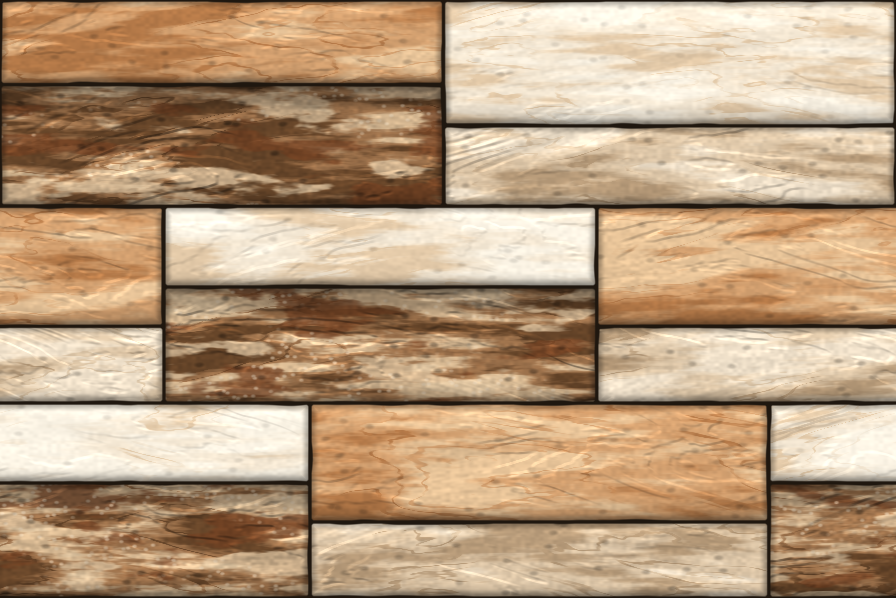
Give the GLSL for this texture, as a Shadertoy shader.

```glsl
// Wall of split stone: three courses, each with two blocks that wrap sideways,
// each block cut into two slabs. Every slab gets a three-tone palette, warped
// noise strata, flaked ledges lit from the upper left, and dark worn seams.

#define SEAM_HALF 0.0028     // half width of the dark joints
#define EDGE_WEAR 0.0045     // waviness of the slab edges
#define CORNER 0.007         // corner radius
#define NARROW_SPLIT 0.41    // cut height in blocks with a thin upper slab
#define WIDE_SPLIT 0.61      // cut height in blocks with a thick upper slab
#define FLAKE_LEVELS 6.0     // number of ledge steps
#define RELIEF_GAIN 1.5      // strength of the relief light
#define GRAIN 0.13           // strength of the fine grain

const int ORANGE = 0, CREAM = 1, GREY = 2, BROWN = 3;
const vec3 DARK[4] = vec3[4](vec3(.70, .47, .28), vec3(.89, .79, .66), vec3(.71, .60, .47), vec3(.40, .27, .16));
const vec3 MID[4] = vec3[4](vec3(.83, .63, .44), vec3(.96, .91, .83), vec3(.87, .78, .66), vec3(.62, .45, .30));
const vec3 LIGHT[4] = vec3[4](vec3(.91, .77, .60), vec3(.99, .96, .90), vec3(.95, .89, .80), vec3(.84, .72, .57));
const vec4 ROUGHNESS = vec4(.75, .45, .85, 1.35);
const vec3 SEAM_COLOR = vec3(.12, .09, .06);

// Course edges from the top, start of the thin-topped block, and its width
const vec4 COURSE = vec4(0., .345, .674, 1.);
const vec3 SHIFT = vec3(0., .183, .858);
const vec3 BLOCK_WIDTH = vec3(.495, .483, .488);

struct Slab { vec2 pos, size; int kind; float seed; };

float hash(vec2 p) {
    vec3 q = fract(p.xyx * .1031);
    q += dot(q, q.yzx + 33.33);
    return fract((q.x + q.y) * q.z);
}

float noise(vec2 p) {
    vec2 i = floor(p), f = fract(p);
    f *= f * (3. - 2. * f);
    return mix(mix(hash(i), hash(i + vec2(1, 0)), f.x),
               mix(hash(i + vec2(0, 1)), hash(i + vec2(1, 1)), f.x), f.y);
}

float fbm(vec2 p) {
    float sum = 0., amp = .52;
    for (int i = 0; i < 5; i++) {
        sum += amp * noise(p);
        p = mat2(1.9, .35, -.35, 1.9) * p + 17.3;
        amp *= .5;
    }
    return sum;
}

// Cellular specks: 1 at a random share of the cell centres
float specks(vec2 p, float share) {
    vec2 cell = floor(p);
    float best = 0.;
    for (int y = -1; y <= 1; y++)
        for (int x = -1; x <= 1; x++) {
            vec2 c = cell + vec2(x, y);
            vec2 centre = c + vec2(hash(c + 3.7), hash(c + 9.1));
            best = max(best, step(hash(c), share) * smoothstep(.5, .1, length(p - centre)));
        }
    return best;
}

// uv runs from the upper left; slab lengths are in canvas heights
Slab findSlab(vec2 uv, float aspect) {
    int row = int(step(COURSE.y, uv.y) + step(COURSE.z, uv.y));
    float height = COURSE[row + 1] - COURSE[row], width = BLOCK_WIDTH[row];
    float x = fract(uv.x - SHIFT[row]), v = (uv.y - COURSE[row]) / height;
    bool wide = x > width;
    float split = wide ? WIDE_SPLIT : NARROW_SPLIT;
    bool lower = v > split;
    Slab s;
    s.pos = vec2((wide ? x - width : x) * aspect, (lower ? v - split : v) * height);
    s.size = vec2((wide ? 1. - width : width) * aspect, (lower ? 1. - split : split) * height);
    s.kind = lower ? (wide ? GREY : BROWN) : (wide == (row == 0) ? CREAM : ORANGE);
    s.seed = 13.7 * float(row * 4 + int(wide) * 2 + int(lower)) + 5.;
    return s;
}

// Strata bent by layered sines
vec2 strata(vec2 p, float seed) {
    vec2 q = p * vec2(5., 17.) + seed;
    return q + .45 * sin(q.yx * vec2(.9, 1.3) + seed) + .2 * sin(q.yx * 2.7 + q * .8);
}

float relief(vec2 p, float seed) {
    float base = fbm(strata(p, seed)), t = base * FLAKE_LEVELS;
    float ledge = (floor(t) + smoothstep(.72, 1., fract(t))) / FLAKE_LEVELS;
    float flaked = smoothstep(.38, .62, noise(p * vec2(6., 12.) + seed * 2.3));
    return mix(base * .8, ledge, flaked);
}

vec3 stoneColor(Slab s) {
    vec2 p = s.pos, uv = s.pos / s.size;
    float brown = float(s.kind == BROWN), rough = ROUGHNESS[s.kind];

    // Tones: broad patches, thin streaks and curled rings
    float streak = fbm(p * vec2(9., 75.) + s.seed * 3.1);
    float patches = fbm(strata(p * vec2(.8, 1.), s.seed + 41.));
    float tone = .5 + 1.1 * (patches - .5) + mix(.55, .95, brown) * (streak - .5);
    float ring = abs(fract(patches * 7.) - .5);
    tone -= .16 * smoothstep(.12, .02, ring) * smoothstep(.4, .65, noise(p * 7. + s.seed));
    vec3 col = mix(DARK[s.kind], MID[s.kind], smoothstep(.25, .48, tone));
    col = mix(col, LIGHT[s.kind], smoothstep(.5, .72, tone));

    // Rust and pale crust on the weathered slabs
    float crust = fbm(p * vec2(8., 30.) + s.seed * 1.7);
    col = mix(col, vec3(.45, .25, .13), brown * .7 * smoothstep(.43, .33, crust));
    col = mix(col, vec3(.88, .78, .64), brown * .75 * smoothstep(.58, .68, crust));
    col = mix(col, vec3(.90, .83, .73), brown * .5 * specks(p * vec2(85., 120.), .22) * smoothstep(.45, .6, patches));
    col *= 1. - .22 * rough * specks(p * vec2(45., 80.) + s.seed, .05);

    // Relief light and grain
    float slope = relief(p, s.seed) - relief(p - vec2(.0025, .0035), s.seed);
    col *= 1. + rough * clamp(slope * RELIEF_GAIN, -.38, .16);
    col *= 1. + GRAIN * rough * (noise(p * vec2(130., 190.) + s.seed) - .5);

    // Rounded profile, with a shaded overhang on the weathered slabs
    col *= 1. - .2 * smoothstep(.78, 1., uv.y) + .04 * smoothstep(.3, .1, uv.y);
    float lip = uv.y + .05 * (noise(p * 14. + s.seed) - .5);
    return col * (1. - brown * .3 * smoothstep(.3, .12, lip));
}

void mainImage(out vec4 fragColor, in vec2 fragCoord) {
    vec2 uv = fragCoord / iResolution.xy;
    Slab s = findSlab(vec2(uv.x, 1. - uv.y), iResolution.x / iResolution.y);

    // Depth inside the worn, rounded slab outline
    vec2 q = abs(s.pos - .5 * s.size) - .5 * s.size + CORNER;
    float depth = CORNER - length(max(q, 0.)) - min(max(q.x, q.y), 0.);
    depth -= SEAM_HALF + EDGE_WEAR * max(noise(s.pos * 22. + s.seed) - .5, 0.);

    float pixel = 1. / iResolution.y;
    vec3 col = stoneColor(s) * mix(.72, 1., smoothstep(0., .013, depth));
    fragColor = vec4(mix(SEAM_COLOR, col, smoothstep(-pixel, pixel, depth)), 1.);
}
```
